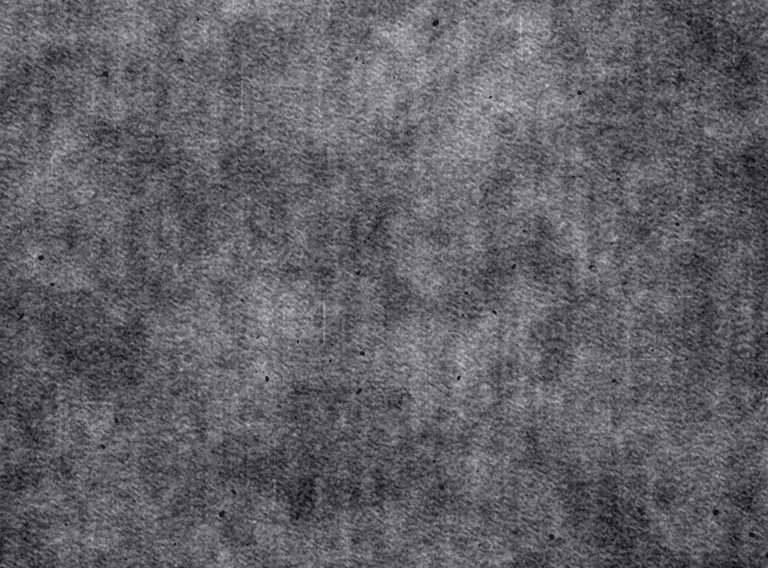
A Shadertoy shader for this texture:

```glsl
// Weathered dark grey concrete wall with stains, grain, pits, scratches and cracks.

#define BASE_TONE 0.373
#define STAIN_CONTRAST 0.30
#define MOTTLE_CONTRAST 0.23
#define GRAIN_CONTRAST 0.20
#define EMBOSS_CONTRAST 0.15
#define STREAK_CONTRAST 0.07
#define PIT_DENSITY 0.17
#define SCRATCH_DENSITY 0.42
#define FLECK_DENSITY 0.10
#define CRACK_DEPTH 0.16
#define COOL_TINT vec3(-0.002, -0.004, 0.017)

float hash(vec2 p) {
    vec3 q = fract(p.xyx * 0.1031);
    q += dot(q, q.yzx + 33.33);
    return fract((q.x + q.y) * q.z);
}

vec2 hash2(vec2 p) {
    return vec2(hash(p + 17.3), hash(p + 71.9));
}

mat2 rotation(float a) {
    return mat2(cos(a), sin(a), -sin(a), cos(a));
}

float noise(vec2 p) {
    vec2 i = floor(p), f = fract(p);
    f = f * f * (3.0 - 2.0 * f);
    return mix(mix(hash(i), hash(i + vec2(1, 0)), f.x),
               mix(hash(i + vec2(0, 1)), hash(i + vec2(1, 1)), f.x), f.y);
}

float fbm(vec2 p) {
    float sum = 0.0, amp = 0.52;
    for (int i = 0; i < 5; i++) {
        sum += amp * noise(p);
        p = rotation(0.6) * p * 2.03 + 11.7;
        amp *= 0.5;
    }
    return sum;
}

float blob(vec2 uv, vec2 center, vec2 size) {
    vec2 d = (uv - center) / size;
    return exp(-dot(d, d));
}

// Broad light and dark zones of the wall
float zones(vec2 uv) {
    float t = 0.14 * blob(uv, vec2(0.57, 0.90), vec2(0.24, 0.24));
    t += 0.12 * blob(uv, vec2(0.62, 0.36), vec2(0.12, 0.18));
    t += 0.06 * blob(uv, vec2(0.18, 1.00), vec2(0.22, 0.12));
    t += 0.08 * blob(uv, vec2(0.55, 0.00), vec2(0.08, 0.12));
    t -= 0.10 * blob(uv, vec2(0.97, 0.68), vec2(0.18, 0.28));
    t -= 0.10 * blob(uv, vec2(0.76, 0.16), vec2(0.20, 0.15));
    t -= 0.09 * blob(uv, vec2(0.41, 0.14), vec2(0.13, 0.11));
    t -= 0.05 * blob(uv, vec2(0.28, 0.70), vec2(0.12, 0.15));
    t -= 0.07 * blob(uv, vec2(0.02, 0.22), vec2(0.16, 0.25));
    return t;
}

// Small ragged holes
float pits(vec2 p, float px) {
    vec2 g = p * 22.0, cell = floor(g);
    float cover = 0.0;
    for (int k = 0; k < 9; k++) {
        vec2 id = cell + vec2(k % 3 - 1, k / 3 - 1);
        vec2 r = hash2(id);
        vec2 d = rotation(r.x * 2.0 - 1.0) * (p - (id + r) / 22.0);
        d.x *= 1.0 + 1.2 * r.y;
        float size = mix(0.0012, 0.0062, pow(hash(id + 5.1), 2.5));
        float dist = length(d) + 0.005 * (noise(p * 170.0) - 0.5) - size;
        cover = max(cover, step(hash(id + 9.4), PIT_DENSITY) * (1.0 - smoothstep(-px, px, dist)));
    }
    return cover;
}

// Short pale scratches, mostly upright, some level or slanted
float scratches(vec2 p, float px) {
    vec2 g = p * 8.0, cell = floor(g);
    float cover = 0.0;
    for (int k = 0; k < 9; k++) {
        vec2 id = cell + vec2(k % 3 - 1, k / 3 - 1);
        float kind = hash(id + 2.7);
        float angle = kind < 0.6 ? 0.0 : kind < 0.85 ? 1.57 : kind * 9.0;
        vec2 d = rotation(angle + 0.08 * (hash(id + 8.8) - 0.5)) * (p - (id + hash2(id)) / 8.0);
        float span = mix(0.012, 0.065, hash(id + 3.3));
        d.x += 0.002 * (noise(p * 45.0) - 0.5);
        float dist = length(vec2(d.x, max(abs(d.y) - span, 0.0))) - 0.0006;
        float line = 1.0 - smoothstep(0.0, 1.2 * px, dist);
        cover = max(cover, line * step(hash(id + 6.6), SCRATCH_DENSITY) * mix(0.35, 1.0, hash(id + 4.2)));
    }
    return cover * smoothstep(0.25, 0.65, noise(p * 75.0));
}

// Tiny pale chips
float flecks(vec2 p, float px) {
    vec2 g = p * 70.0, id = floor(g);
    float dist = length(fract(g) - 0.25 - 0.5 * hash2(id)) / 70.0;
    float size = mix(0.0008, 0.0028, hash(id + 1.9));
    return step(hash(id + 7.7), FLECK_DENSITY) * (1.0 - smoothstep(size - px, size + px, dist));
}

// Wandering hairlines that follow a noise contour
float cracks(vec2 p, vec2 uv) {
    float contour = abs(fbm(p * 5.0 + 31.0) - 0.5);
    float place = smoothstep(0.52, 0.66, noise(p * 6.0 + 4.0));
    float side = 0.2 + blob(uv, vec2(0.82, 0.65), vec2(0.14, 0.28));
    return (1.0 - smoothstep(0.002, 0.013, contour)) * place * side;
}

void mainImage(out vec4 fragColor, in vec2 fragCoord) {
    vec2 uv = fragCoord / iResolution.xy;
    vec2 p = fragCoord / iResolution.y;
    float px = 1.0 / iResolution.y;

    // Stains and mottling
    vec2 warp = vec2(fbm(p * 5.0), fbm(p * 5.0 + 40.0)) - 0.5;
    float tone = BASE_TONE + zones(uv + 0.25 * warp);
    tone += STAIN_CONTRAST * (fbm(p * 4.5 + warp + 3.0) - 0.5);
    tone += MOTTLE_CONTRAST * (fbm(p * 17.0 + 8.0) - 0.5);
    tone += MOTTLE_CONTRAST * (fbm(p * 48.0 + 60.0) - 0.5);
    tone += STREAK_CONTRAST * (noise(p * vec2(75.0, 5.0)) + noise(p * vec2(190.0, 14.0)) - 1.0);

    // Sandy grain lit from the upper left
    vec2 slant = rotation(0.6) * p * vec2(150.0, 240.0);
    tone += EMBOSS_CONTRAST * (noise(slant) - noise(slant + vec2(0.5, -0.9)));
    tone += GRAIN_CONTRAST * (noise(rotation(0.4) * p * 290.0) - 0.5);

    // Surface damage
    tone += 0.13 * scratches(p, px) + 0.14 * flecks(p, px);
    tone -= CRACK_DEPTH * cracks(p, uv);
    tone = mix(tone, 0.08, 0.9 * pits(p, px));

    // Darkened rim
    vec2 rim = abs(uv - 0.5) * 2.0;
    tone -= 0.05 * (pow(rim.x, 8.0) + 0.6 * pow(rim.y, 10.0));

    fragColor = vec4(clamp(vec3(tone) + COOL_TINT, 0.0, 1.0), 1.0);
}
```
